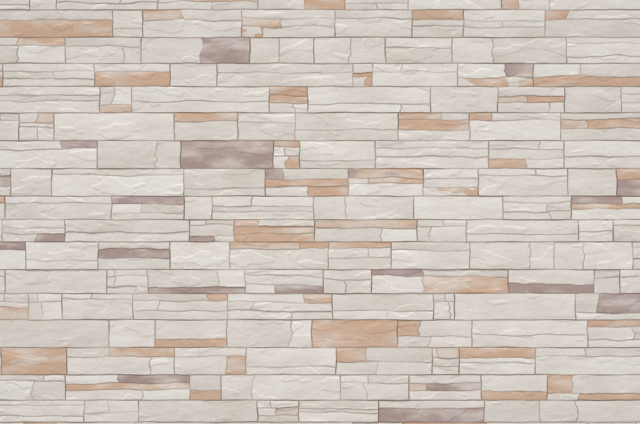
Give the GLSL for this texture, as a Shadertoy shader.

```glsl
// Stacked ledge-stone wall: courses of cream blocks, split into ragged strips
// with some peach and mauve ones. Jittered 1D spans lay out the stones, gradient
// noise chips their faces, and short taps upward find the shadows they cast.

const float COURSES = 16.5;        // courses per canvas height
const float BLOCK_WIDTH = 0.19;    // mean block width
const float CHIP = 0.009;          // raggedness of split edges
const float JOINT = 0.0026;        // joint half width
const float SHADOW_REACH = 0.008;  // longest cast shadow
const float MAUVE_CHANCE = 0.06;
const float TINT_CHANCE = 0.25;    // mauve and peach together
const vec3 CREAM_LIGHT = vec3(0.872, 0.852, 0.825);
const vec3 CREAM_DARK = vec3(0.785, 0.752, 0.715);
const vec3 PEACH = vec3(0.775, 0.645, 0.550);
const vec3 MAUVE = vec3(0.640, 0.555, 0.535);
const vec3 GAP = vec3(0.36, 0.30, 0.25);

struct Stone {
    vec2 key;      // unique label
    float edge;    // distance to the nearest side
    float outer;   // distance to the side of the whole block
    float relief;  // how far it stands out
    float size;    // height as a share of the course
    float rise;    // 0 at its foot, 1 at its top
};

float hash(vec2 p) {
    vec3 q = fract(vec3(p.xyx) * 0.1031);
    q += dot(q, q.yzx + 33.33);
    return fract((q.x + q.y) * q.z);
}

float cornerSlope(vec2 cell, vec2 offset) {
    float angle = 6.28318 * hash(cell);
    return dot(vec2(cos(angle), sin(angle)), offset);
}

float gradientNoise(vec2 p) {
    vec2 i = floor(p), f = p - i;
    vec2 u = f * f * f * (f * (f * 6.0 - 15.0) + 10.0);
    vec2 e = vec2(1.0, 0.0);
    return mix(mix(cornerSlope(i, f), cornerSlope(i + e, f - e), u.x),
               mix(cornerSlope(i + e.yx, f - e.yx), cornerSlope(i + 1.0, f - 1.0), u.x), u.y);
}

float fbm(vec2 p) {
    float sum = 0.0, gain = 0.6;
    for (int k = 0; k < 3; k++) {
        sum += gain * gradientNoise(p);
        p = p * 2.1 + 17.3;
        gain *= 0.5;
    }
    return sum;
}

// Jittered repeat on a line: index, start and end of the span holding x
float border(float i, float seed, float jitter) {
    return i + jitter * (hash(vec2(i, seed)) - 0.5);
}

vec3 span(float x, float seed, float jitter) {
    float i = floor(x);
    if (x < border(i, seed, jitter)) i -= 1.0;
    else if (x >= border(i + 1.0, seed, jitter)) i += 1.0;
    return vec3(i, border(i, seed, jitter), border(i + 1.0, seed, jitter));
}

float insideBox(vec2 p, vec2 lo, vec2 hi) {
    vec2 d = min(p - lo, hi - p);
    return min(d.x, d.y);
}

Stone findStone(vec2 p) {
    p += 0.003 * vec2(gradientNoise(p.yx * 30.0), fbm(p * vec2(13.0, 18.0)));
    vec3 course = span(p.y * COURSES, 3.0, 0.3);
    vec3 block = span(p.x / BLOCK_WIDTH, course.x * 7.0 + 50.0, 0.8);
    vec2 lo = vec2(block.y * BLOCK_WIDTH, course.y / COURSES);
    vec2 hi = vec2(block.z * BLOCK_WIDTH, course.z / COURSES);
    vec2 key = vec2(block.x * 8.0, course.x);
    float outer = insideBox(p, lo, hi);

    // Split the block into one to three strips
    float kind = hash(key + 101.0);
    float chip = CHIP * fbm(p * vec2(10.0, 16.0) + key);
    float lower = mix(lo.y, hi.y, mix(0.26, 0.48, hash(key + 211.0))) + chip;
    float upper = mix(lo.y, hi.y, mix(0.60, 0.78, hash(key + 307.0))) + chip;
    if (kind > 0.45) {
        if (p.y < lower) hi.y = lower;
        else { lo.y = lower; key.x += 2.0; }
    }
    if (kind > 0.7 || (kind > 0.2 && kind < 0.45)) {
        if (p.y < upper) hi.y = min(hi.y, upper);
        else { lo.y = upper; key.x += 4.0; }
    }
    // Break some strips across
    if (hash(key + 401.0) < 0.38) {
        float cut = mix(lo.x, hi.x, mix(0.2, 0.8, hash(key + 503.0)));
        cut += 2.0 * CHIP * fbm(p.yx * vec2(26.0, 8.0) + key);
        if (p.x < cut) hi.x = cut;
        else { lo.x = cut; key.x += 1.0; }
    }
    float height = hi.y - lo.y;
    return Stone(key, insideBox(p, lo, hi), outer, hash(key + 601.0),
                 height * COURSES, (p.y - lo.y) / height);
}

// Cleft face: fine grain plus broken ledges
float faceHeight(vec2 p, vec2 key) {
    float ledge = fbm(p * vec2(7.0, 19.0) + key * 3.7);
    return 0.42 * fbm(p * vec2(32.0, 65.0) + key) + 0.4 * smoothstep(0.12, 0.17, ledge);
}

vec3 stoneColor(Stone s, vec2 p) {
    float cloud = fbm(p * vec2(9.0, 20.0) + s.key * 1.9);
    float shade = 0.55 * hash(s.key + 701.0) + 0.7 * cloud + 0.05;
    vec3 color = mix(CREAM_LIGHT, CREAM_DARK, clamp(shade, 0.0, 1.0));
    float pick = hash(s.key + 809.0) * mix(1.0, 3.0, smoothstep(0.3, 0.9, s.size));
    vec3 tint = pick < MAUVE_CHANCE ? MAUVE : PEACH;
    float patches = smoothstep(-0.35, 0.2, fbm(p * vec2(8.0, 24.0) + s.key * 5.3));
    return mix(color, tint, step(pick, TINT_CHANCE) * mix(0.25, 0.95, patches));
}

vec3 wall(vec2 p) {
    Stone s = findStone(p);
    vec3 color = stoneColor(s, p);

    // Light from above
    vec2 up = vec2(-0.0006, 0.0022);
    float slope = faceHeight(p - up, s.key) - faceHeight(p + up, s.key);
    color *= 1.0 + 0.17 * slope + 0.03 * (s.rise - 0.5);
    color += 0.022 * gradientNoise(p * vec2(150.0, 190.0));

    // Shadows of stones that stand out above this one
    float shadow = 0.0;
    for (int k = 1; k <= 3; k++) {
        float reach = 0.28 * float(k) * SHADOW_REACH;
        Stone above = findStone(p + vec2(-0.25, 1.0) * reach);
        shadow += smoothstep(0.0, 0.3, above.relief - s.relief - reach / SHADOW_REACH) / 3.0;
    }
    color = mix(color, GAP, 0.55 * shadow);

    // Joints, deeper around whole blocks
    float deep = s.outer < s.edge + 0.0005 ? 0.62 : 0.36;
    float vary = smoothstep(-0.4, 0.4, fbm(p * vec2(8.0, 14.0) + 40.0));
    float joint = 1.0 - smoothstep(0.2 * JOINT, JOINT, s.edge);
    return mix(color, GAP, joint * deep * mix(0.35, 1.0, vary));
}

void mainImage(out vec4 fragColor, in vec2 fragCoord) {
    // Average 2 x 2 samples for smooth edges
    vec3 color = vec3(0.0);
    for (int k = 0; k < 4; k++) {
        vec2 offset = vec2(k % 2, k / 2) * 0.5 - 0.25;
        color += 0.25 * wall((fragCoord + offset) / iResolution.y);
    }
    vec2 centered = fragCoord / iResolution.xy - 0.5;
    color *= 1.012 - 0.07 * dot(centered, centered);
    fragColor = vec4(color, 1.0);
}
```
